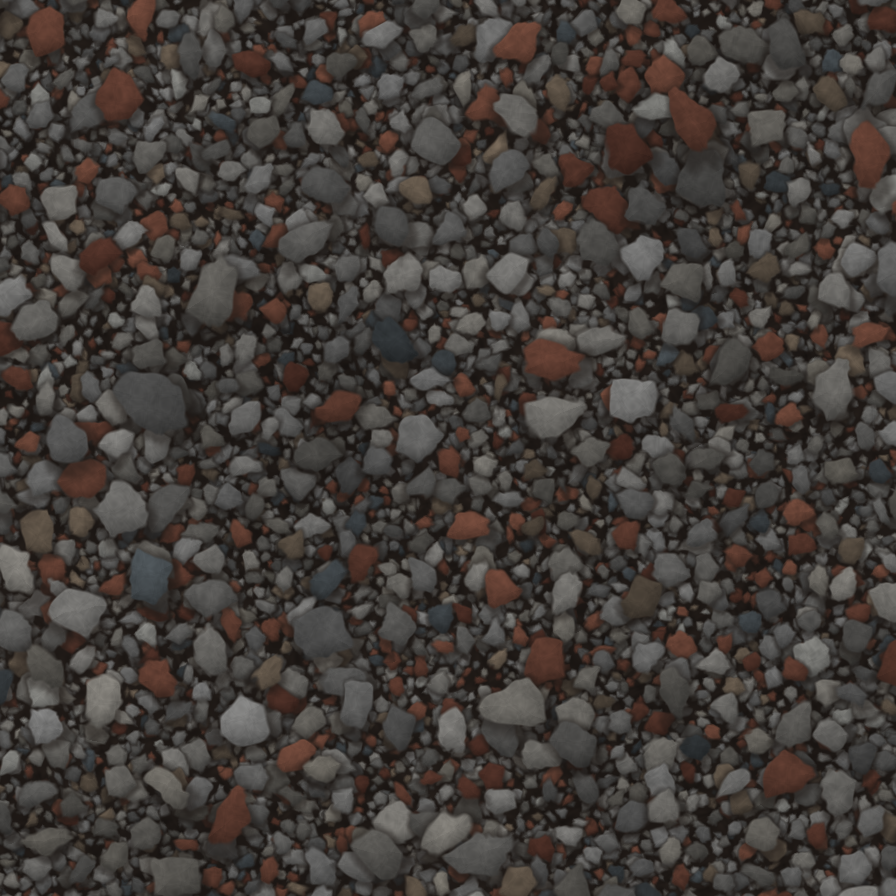
Reproduce this texture procedurally as a WebGL 2 fragment shader.

```glsl
#version 300 es
precision highp float;
// Loose bed of crushed gravel: mostly grey stones with some brick, tan and slate.
// Jittered grids of random rounded polygons are painted from fine grit up to
// large pebbles, each with a contact shadow, bevelled facets and sine mottling.

uniform vec2 u_resolution;
out vec4 fragColor;

const int LAYERS = 6;
const int SIDES = 7;
const float COARSE_CELLS = 13.0;    // cells across the canvas, largest stones
const float LAYER_RATIO = 1.41;     // growth of cell count per finer layer
const float COARSE_SHARE = 0.22;    // filled cells, largest stones
const float FINE_SHARE = 0.95;      // filled cells, finest grit
const float EDGE_SOFTNESS = 0.0036; // in canvas units
const float SHADOW_REACH = 0.16;    // in cells
const float SHADOW_DEPTH = 0.5;
const float MOTTLE = 0.13;
const vec2 LIGHT = vec2(-0.25, 0.97);
const vec3 SOIL = vec3(0.112, 0.092, 0.08);
const vec3 BRICK_DARK = vec3(0.27, 0.165, 0.135);
const vec3 BRICK_LIGHT = vec3(0.43, 0.28, 0.225);
const vec3 SLATE = vec3(0.22, 0.24, 0.252);
const vec3 TAN = vec3(0.38, 0.335, 0.285);
const vec3 PALE = vec3(0.48, 0.48, 0.465);
const vec3 WARM = vec3(1.04, 1.0, 0.92);
const vec3 COOL = vec3(1.0, 1.0, 0.995);
const float TAU = 6.28319;

vec4 hash4(vec2 p) {
  vec4 q = fract(p.xyxy * vec4(0.1031, 0.1030, 0.0973, 0.1099));
  q += dot(q, q.wzxy + 33.33);
  return fract((q.xxyz + q.yzzw) * q.zywx);
}

mat2 rotation(float a) {
  float c = cos(a), s = sin(a);
  return mat2(c, s, -s, c);
}

// Layered, warped sines, roughly -1 to 1.
float mottle(vec2 p) {
  float sum = 0.0, amp = 0.6;
  for (int i = 0; i < 3; i++) {
    p = rotation(1.1) * p * 1.7 + 0.8 * sin(p.yx + 1.3);
    sum += amp * sin(p.x) * sin(p.y);
    amp *= 0.7;
  }
  return sum;
}

float smoothMax(float a, float b, float k) {
  float h = max(k - abs(a - b), 0.0) / k;
  return max(a, b) + h * h * k * 0.25;
}

// Signed distance to a random convex polygon; also gives the nearest facet.
float stoneDistance(vec2 p, float radius, float seed, out vec2 facet) {
  float d = -1.0, nearest = -1.0;
  facet = vec2(0.0);
  for (int i = 0; i < SIDES; i++) {
    float k = float(i);
    float turn = fract(seed * (31.0 + 7.0 * k));
    float inset = fract(seed * (53.0 + 11.0 * k));
    float angle = TAU * (k + 0.8 * turn) / float(SIDES);
    vec2 dir = vec2(cos(angle), sin(angle));
    float side = dot(p, dir) - radius * mix(0.62, 1.05, inset);
    if (side > nearest) { nearest = side; facet = dir; }
    d = smoothMax(d, side, 0.06);
  }
  return d;
}

vec3 stoneColor(vec4 h) {
  if (h.y < 0.14) return mix(BRICK_DARK, BRICK_LIGHT, h.x);
  if (h.y < 0.18) return SLATE * mix(0.8, 1.25, h.x);
  if (h.y < 0.25) return TAN * mix(0.75, 1.1, h.x);
  if (h.y > 0.985) return PALE;
  return mix(0.265, 0.455, h.x) * mix(WARM, COOL, sqrt(h.z));
}

// Paints one grid of stones over the colour below.
vec3 paintLayer(vec3 color, vec2 uv, float level) {
  float cells = COARSE_CELLS * pow(LAYER_RATIO, level);
  float depth = level / float(LAYERS - 1);
  float share = mix(COARSE_SHARE, FINE_SHARE, pow(depth, 0.7));
  float tone = mix(1.04, 0.91, depth);
  float edge = max(EDGE_SOFTNESS, 1.2 / u_resolution.y) * cells * 0.5;
  mat2 layerTurn = rotation(0.4 + 1.3 * level);
  vec2 grid = layerTurn * uv * cells + 60.0 + 17.0 * level;
  for (int n = 0; n < 9; n++) {
    vec2 cell = floor(grid) + vec2(n % 3 - 1, n / 3 - 1);
    vec4 place = hash4(cell + 91.7 * level);
    vec4 look = hash4(cell + 37.3 * level + 211.0);
    vec2 offset = grid - cell - mix(vec2(0.15), vec2(0.85), place.xy);
    if (place.z > share || length(offset) > 0.85) continue;

    mat2 turn = rotation(TAU * place.w);
    vec2 p = turn * offset;
    vec2 light = turn * layerTurn * LIGHT;
    float radius = mix(0.35, 0.56, look.w);
    float squash = mix(0.55, 1.0, fract(look.w * 23.7));
    float grain = mottle(p * 3.6 + 40.0 * look.xz);
    vec2 facet;
    float d = stoneDistance(p / vec2(1.0, squash), radius, look.z + 0.37, facet);
    d = d * squash + 0.045 * grain;

    // Contact shadow, deeper on the side away from the light.
    float shade = smoothstep(SHADOW_REACH, 0.0, d + 0.12 * dot(p, light));
    color = mix(color, SOIL, SHADOW_DEPTH * shade);

    // Domed body with bevelled facets and a dark rim.
    float bevel = smoothstep(-0.7 * radius, 0.0, d);
    float slope = dot(mix(p / radius, facet, 0.35), light);
    float lit = 1.0 + 0.2 * slope * bevel - 0.1 * bevel * bevel;
    float fleck = mottle(p * 18.0 / cells * COARSE_CELLS + 30.0 * look.yw);
    lit += MOTTLE * (0.7 * grain + 0.4 * fleck);
    float cover = 1.0 - smoothstep(-edge, edge, d);
    color = mix(color, stoneColor(look) * tone * lit, cover);
  }
  return color;
}

void main() {
  vec2 uv = gl_FragCoord.xy / u_resolution.y;
  vec3 color = SOIL * (1.0 + 0.2 * mottle(uv * 90.0));
  for (int i = LAYERS - 1; i >= 0; i--) color = paintLayer(color, uv, float(i));
  color *= 1.0 + 0.08 * mottle(uv * 5.0 + 3.0); // broad damp patches
  fragColor = vec4(color, 1.0);
}
```
